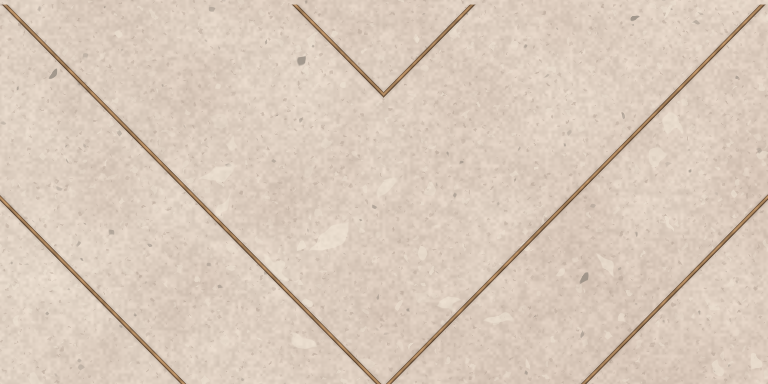
Write a WebGL 2 fragment shader that draws this pattern.

```glsl
#version 300 es
precision highp float;
// Pale terrazzo slab inlaid with thin brass chevrons.
// Layered value noise makes the grain, hashed cells scatter the chips,
// and mirrored line distances carve the metal strips.

uniform vec2 u_resolution;
out vec4 outColor;

// Lengths are in canvas heights
const vec3 STONE = vec3(0.868, 0.806, 0.750);
const vec3 CREAM = vec3(0.925, 0.880, 0.820);
const vec3 TAUPE = vec3(0.715, 0.645, 0.590);
const vec3 SLATE = vec3(0.560, 0.525, 0.485);
const vec3 BRASS = vec3(0.700, 0.545, 0.380);
const vec3 BRONZE = vec3(0.370, 0.275, 0.195);
const float AXIS_X = 0.999;
const float SLOPE = 1.014;
const float STRIP_HALF = 0.0050;
const float STRIP_TOP = 0.988;
const vec3 APEX_HEIGHTS = vec3(0.753, -0.013, -0.528);
const float GRAIN = 0.105;
const float MOTTLE = 0.045;

// Largest pale flakes: centre, half length, angle
const vec4 FLAKES[10] = vec4[10](
  vec4(0.568, 0.547, 0.042, 0.4), vec4(0.573, 0.461, 0.034, 0.9),
  vec4(0.859, 0.380, 0.058, 0.65), vec4(1.005, 0.510, 0.034, 0.8),
  vec4(0.721, 0.297, 0.040, -0.95), vec4(1.302, 0.167, 0.034, 0.3),
  vec4(1.576, 0.310, 0.034, -0.8), vec4(0.786, 0.109, 0.035, -0.5),
  vec4(1.172, 0.211, 0.035, 0.3), vec4(1.753, 0.682, 0.036, -1.1));
// Largest dark pebbles
const vec2 PEBBLES[4] = vec2[4](vec2(0.784, 0.839), vec2(1.518, 0.268),
  vec2(0.135, 0.812), vec2(1.659, 0.948));

// Integer hash giving three values in 0..1
vec3 hash3(vec2 cell, int seed) {
  uvec3 v = uvec3(ivec3(ivec2(cell), seed)) * 1664525u + 1013904223u;
  v.x += v.y * v.z; v.y += v.z * v.x; v.z += v.x * v.y;
  v ^= v >> 16u;
  v.x += v.y * v.z; v.y += v.z * v.x; v.z += v.x * v.y;
  return vec3(v >> 8u) / 16777216.0;
}

vec3 noise3(vec2 p, int seed) {
  vec2 c = floor(p), f = fract(p);
  f = f * f * (3.0 - 2.0 * f);
  return mix(mix(hash3(c, seed), hash3(c + vec2(1, 0), seed), f.x),
             mix(hash3(c + vec2(0, 1), seed), hash3(c + 1.0, seed), f.x), f.y);
}

// Soft coverage of a rotated, squashed blob
float blob(vec2 d, float radius, float angle, float squash, float soft) {
  float c = cos(angle), s = sin(angle);
  d = vec2(c * d.x + s * d.y, (c * d.y - s * d.x) / squash);
  float dist = mix(length(d), 0.85 * (abs(d.x) + abs(d.y)), 0.5);
  return 1.0 - smoothstep(-soft, soft, dist - radius);
}

// Chips scattered one per cell, each with its own size and opacity
float chips(vec2 p, float freq, float chance, float radius, int seed, float px) {
  vec2 q = p * freq;
  q += radius * 1.1 * (noise3(q * 4.0, seed + 50).xy - 0.5);
  vec2 cell = floor(q);
  float cover = 0.0;
  for (int j = -1; j <= 1; j++)
    for (int i = -1; i <= 1; i++) {
      vec2 id = cell + vec2(i, j);
      vec3 a = hash3(id, seed), b = hash3(id, seed + 1);
      if (a.z > chance) continue;
      float size = radius * mix(0.35, 1.0, b.x * b.x);
      float opacity = mix(1.0, 0.35, a.z / chance);
      cover = max(cover, opacity * blob(q - id - a.xy, size, 3.1416 * b.y,
                                        mix(0.45, 1.0, b.z), px * freq));
    }
  return cover;
}

vec3 stone(vec2 p, float px) {
  // Broad mottling, then fine grain
  float broad = noise3(p * 4.0, 1).x + 0.7 * noise3(p * 11.0, 2).x - 0.85;
  float fine = 0.6 * noise3(p * 125.0, 3).x + 0.4 * noise3(p * 58.0, 4).x - 0.5;
  vec3 col = STONE + MOTTLE * broad * vec3(0.8, 1.0, 1.0) + GRAIN * fine;
  col -= vec3(0.006, 0.010, 0.010) * (p.x - 1.0);

  // Scattered chips, from dust to pebbles
  col = mix(col, TAUPE, 0.60 * chips(p, 46.0, 0.50, 0.26, 10, px));
  col = mix(col, CREAM, 0.65 * chips(p, 27.0, 0.40, 0.30, 20, px));
  col = mix(col, CREAM, 0.80 * chips(p, 10.0, 0.32, 0.24, 30, px));
  col = mix(col, SLATE, 0.60 * chips(p, 17.0, 0.20, 0.15, 40, px));

  // Large flakes and pebbles with ragged outlines
  vec2 warped = p + 0.024 * (noise3(p * 38.0, 5).xy - 0.5);
  float pale = 0.0, dark = 0.0;
  for (int i = 0; i < 10; i++)
    pale = max(pale, blob(warped - FLAKES[i].xy, FLAKES[i].z, FLAKES[i].w, 0.42, 2.0 * px));
  for (int i = 0; i < 4; i++)
    dark = max(dark, blob(warped - PEBBLES[i], 0.013, 0.9, 0.75, px));
  col = mix(col, CREAM + 0.04 * fine, 0.70 * pale);
  return mix(col, SLATE, 0.75 * dark);
}

void main() {
  vec2 p = gl_FragCoord.xy / u_resolution.y;
  float px = 1.0 / u_resolution.y;
  vec3 col = stone(p, px);

  // Signed distance to the nearest chevron
  float strip = 10.0;
  for (int i = 0; i < 3; i++) {
    float d = (p.y - APEX_HEIGHTS[i] - SLOPE * abs(p.x - AXIS_X)) / sqrt(1.0 + SLOPE * SLOPE);
    if (abs(d) < abs(strip)) strip = d;
  }
  float inside = 1.0 - smoothstep(STRIP_TOP - px, STRIP_TOP + px, p.y);

  // Contact shadow, then bronze edges around a brass core
  col *= 1.0 - 0.07 * inside * (1.0 - smoothstep(STRIP_HALF, 0.013, abs(strip)));
  float core = 1.0 - smoothstep(0.0005, STRIP_HALF, abs(strip - 0.0006));
  vec3 metal = mix(BRONZE, BRASS, core) * (0.88 + 0.24 * noise3(p * 70.0, 6).x);
  float cover = 1.0 - smoothstep(-0.6 * px, 0.6 * px, abs(strip) - STRIP_HALF);
  outColor = vec4(mix(col, metal, cover * inside), 1.0);
}
```
